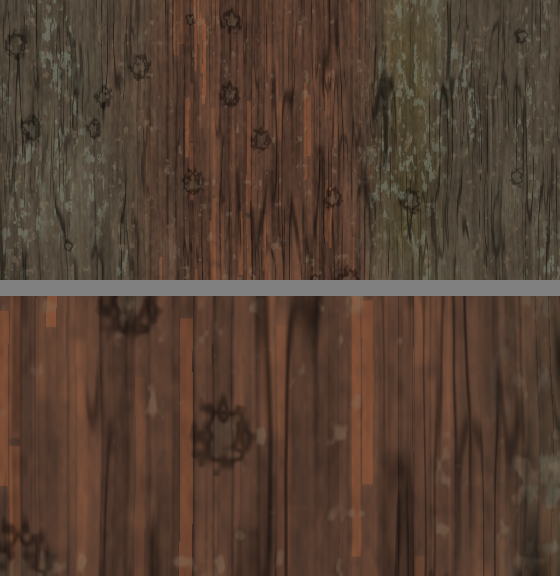
Top, the full canvas; bottom, a detail of the centre.
Write a Shadertoy shader that draws this texture.

```glsl
// Weathered wood: upright fibres, split strands and thin cracks, with a warm
// red-brown middle that fades into grey-green, lichen-flecked sides.
// Stretched value noise makes the grain; hashed cells make strands and knots.

const vec3 RED_DARK = vec3(0.190, 0.132, 0.105);
const vec3 RED_MID = vec3(0.335, 0.235, 0.185);
const vec3 RED_LIGHT = vec3(0.490, 0.325, 0.235);
const vec3 GREY_DARK = vec3(0.195, 0.168, 0.135);
const vec3 GREY_MID = vec3(0.318, 0.280, 0.228);
const vec3 GREY_LIGHT = vec3(0.425, 0.400, 0.335);
const vec3 ORANGE = vec3(0.540, 0.315, 0.200);
const vec3 MOSS = vec3(0.310, 0.270, 0.150);
const vec3 LICHEN = vec3(0.440, 0.455, 0.395);
const vec3 SCUFF = vec3(0.510, 0.430, 0.350);

float hash(vec2 p) {
    return fract(sin(dot(p, vec2(127.1, 311.7))) * 43758.5);
}

float valueNoise(vec2 p) {
    vec2 cell = floor(p);
    vec2 f = fract(p);
    f = f * f * (3.0 - 2.0 * f);
    float low = mix(hash(cell), hash(cell + vec2(1.0, 0.0)), f.x);
    float high = mix(hash(cell + vec2(0.0, 1.0)), hash(cell + vec2(1.0, 1.0)), f.x);
    return mix(low, high, f.y);
}

float fbm(vec2 p, int octaves) {
    float sum = 0.0, weight = 0.5, total = 0.0;
    for (int i = 0; i < octaves; i++) {
        sum += weight * valueNoise(p);
        total += weight;
        weight *= 0.55;
        p = p * 2.03 + vec2(17.3, 9.1);
    }
    return sum / total;
}

// Strand cells of random length: x = random tone, y = darkness of the side gap
vec2 strands(vec2 p, float density, float rows, float blur) {
    float s = p.x * density + 1.6 * valueNoise(vec2(p.x * density * 0.37, 4.0));
    float id = floor(s);
    float v = p.y * rows * (0.6 + hash(vec2(id, 3.0))) + 9.0 * hash(vec2(id, 8.0));
    float tone = hash(vec2(id, floor(v)));
    float side = min(fract(s), 1.0 - fract(s));
    float gap = 1.0 - smoothstep(0.02, 0.10 + blur * density, side);
    float tip = smoothstep(0.0, 0.03, fract(v)) * smoothstep(0.0, 0.03, 1.0 - fract(v));
    return vec2(mix(0.5, tone, tip), gap * hash(vec2(id, 21.0)));
}

// Narrow dark lines where stretched noise crosses its middle value
float cracks(vec2 p, vec2 stretch, float width) {
    float line = abs(valueNoise(p * stretch) - 0.5);
    float broken = smoothstep(0.48, 0.68, valueNoise(p * vec2(23.0, 3.5) + 31.0));
    return (1.0 - smoothstep(0.0, width, line)) * broken;
}

// Scattered small knots: x = dark ring, y = pale core
vec2 knots(vec2 p, float density, float chance) {
    vec2 cell = floor(p * density);
    vec2 result = vec2(0.0);
    for (int j = -1; j <= 1; j++) {
        for (int i = -1; i <= 1; i++) {
            vec2 id = cell + vec2(float(i), float(j));
            vec2 jitter = vec2(hash(id + 5.0), hash(id + 13.0));
            float present = step(hash(id + 41.0), chance);
            vec2 d = (p * density - id - jitter) * vec2(1.0, 0.8);
            float radius = 0.06 + 0.10 * hash(id + 61.0);
            float r = length(d) / radius + 0.9 * (valueNoise(d * 22.0 + id) - 0.5);
            float ring = smoothstep(0.4, 0.9, r) * (1.0 - smoothstep(0.9, 1.5, r));
            result = max(result, present * vec2(ring, 1.0 - smoothstep(0.2, 0.9, r)));
        }
    }
    return result;
}

vec3 ramp(vec3 dark, vec3 mid, vec3 light, float t) {
    return t < 0.5 ? mix(dark, mid, t * 2.0) : mix(mid, light, t * 2.0 - 1.0);
}

void mainImage(out vec4 fragColor, in vec2 fragCoord) {
    vec2 p = fragCoord / iResolution.y;
    float across = fragCoord.x / iResolution.x;
    float blur = 1.0 / iResolution.y;

    // Warm middle with ragged, fibre-aligned borders
    float ragged = across + 0.10 * (fbm(p * vec2(14.0, 1.3), 3) - 0.5);
    float warm = smoothstep(0.17, 0.34, ragged) * (1.0 - smoothstep(0.61, 0.74, ragged));

    // Grain bends gently, more so on the weathered sides
    vec2 g = p;
    g.x += mix(0.022, 0.008, warm) * (fbm(p * vec2(6.0, 4.0), 3) - 0.5);
    vec2 wide = strands(g, 34.0, 1.8, blur);
    vec2 thin = strands(g + 7.0, 72.0, 3.0, blur);
    float fibre = fbm(g * vec2(65.0, 3.5), 3) - 0.5;
    float fleck = fbm(p * vec2(105.0, 45.0), 2) - 0.5;
    float cloud = fbm(p * vec2(5.0, 2.5) + 3.0, 3) - 0.5;

    float tone = 0.51 + 0.50 * fibre + 0.28 * fleck + 0.38 * cloud;
    tone += mix(0.12, 0.30, warm) * (wide.x - 0.5) + mix(0.10, 0.20, warm) * (thin.x - 0.5);
    tone -= mix(0.12, 0.28, warm) * wide.y + 0.10 * thin.y;
    tone = clamp(tone, 0.0, 1.0);

    vec3 color = mix(ramp(GREY_DARK, GREY_MID, GREY_LIGHT, tone),
                     ramp(RED_DARK, RED_MID, RED_LIGHT, tone), warm);

    // Fresh orange splinters, moss band and lichen crust
    float splinter = smoothstep(0.84, 0.94, thin.x) * (1.0 - thin.y) * warm;
    color = mix(color, ORANGE * (0.75 + 0.5 * tone), 0.50 * splinter);
    float band = exp(-pow((across - 0.73) / 0.05, 2.0));
    color = mix(color, MOSS * (0.5 + tone), 0.55 * band * smoothstep(0.3, 0.65, fbm(p * 3.0, 3)));
    float crust = smoothstep(0.54, 0.72, fbm(g * vec2(75.0, 30.0) + 50.0, 3));
    crust *= smoothstep(0.38, 0.66, fbm(p * vec2(9.0, 3.0) + 20.0, 3));
    color = mix(color, LICHEN, 0.75 * crust * (1.0 - warm));

    // Pale scuffs, cracks and knots
    float scuff = smoothstep(0.68, 0.82, fbm(p * vec2(42.0, 26.0) + 80.0, 3));
    color = mix(color, SCUFF, 0.45 * scuff);
    float crack = max(cracks(g, vec2(48.0, 2.2), 0.11), 0.7 * cracks(g + 3.0, vec2(85.0, 5.0), 0.15));
    color *= 1.0 - 0.48 * crack;
    vec2 knot = knots(p, 5.0, 0.22);
    color *= 1.0 - 0.42 * knot.x;
    color = mix(color, GREY_MID * (0.7 + 0.6 * tone), 0.5 * knot.y);

    fragColor = vec4(color, 1.0);
}
```
